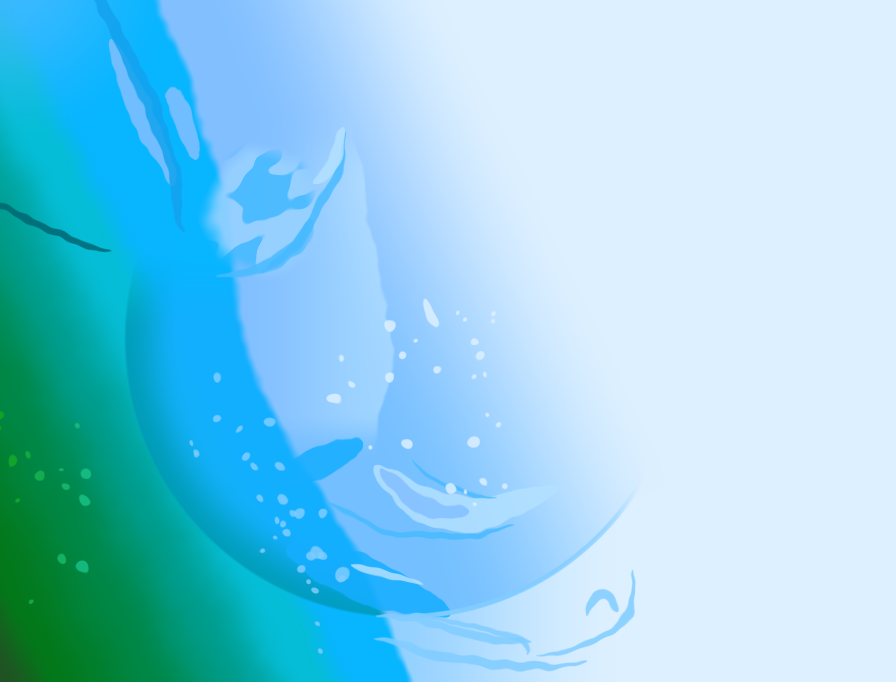
This background is drawn by a Shadertoy shader. Its source:

```glsl
vec2 q;
vec3 col;

vec2 hash2(vec2 p) {
    vec3 h = fract(p.xyx * vec3(.1031, .103, .0973));
    h += dot(h, h.yzx + 33.33);
    return fract((h.xx + h.yz) * h.zy);
}

float gradientNoise(vec2 p) {
    vec2 i = floor(p), f = fract(p), e = vec2(1, 0), u = f * f * (3. - 2. * f);
    float a = dot(hash2(i) * 2. - 1., f);
    float b = dot(hash2(i + e) * 2. - 1., f - e);
    float c = dot(hash2(i + e.yx) * 2. - 1., f - e.yx);
    float d = dot(hash2(i + 1.) * 2. - 1., f - 1.);
    return mix(mix(a, b, u.x), mix(c, d, u.x), u.y);
}

// Smooth step that may run either way
float ramp(float a, float b, float x) {
    float t = clamp((x - a) / (b - a), 0., 1.);
    return t * t * (3. - 2. * t);
}

// Paints a quadratic curve that tapers toward both ends
void ink(vec3 tint, float width, vec2 a, vec2 b, vec2 c) {
    float dist = 9., aa = 1. / iResolution.y;
    vec2 last = a;
    for (float i = 1.; i < 13.; i++) {
        float t = i / 12.;
        vec2 next = mix(mix(a, b, t), mix(b, c, t), t), s = next - last;
        float k = clamp(dot(q - last, s) / dot(s, s), 0., 1.), along = (i - 1. + k) / 12.;
        dist = min(dist, length(q - last - s * k) - width * 2. * sqrt(along * (1. - along)));
        last = next;
    }
    col = mix(col, tint, .85 * ramp(aa, -aa, dist));
}

// Diagonal ramp from dark green to blue
vec3 leafToSky(float t) {
    vec3 c = mix(vec3(.13, .32, .14), vec3(.01, .47, .1), ramp(0., .09, t));
    c = mix(c, vec3(0, .53, .28), ramp(.08, .24, t));
    c = mix(c, vec3(0, .62, .57), ramp(.22, .36, t));
    c = mix(c, vec3(.02, .74, .84), ramp(.34, .45, t));
    return mix(c, vec3(.03, .71, 1), ramp(.47, .53, t));
}

void mainImage(out vec4 fragColor, in vec2 fragCoord) {
    vec2 p = fragCoord / iResolution.y;
    q = p + .014 * vec2(gradientNoise(p * 14.), gradientNoise(p * 14. + 7.3));
    q += .006 * vec2(gradientNoise(p * 45.), gradientNoise(p * 45. + 3.1));
    vec3 pale = vec3(.865, .94, 1), ice = vec3(.7, .88, 1), lavender = vec3(.51, .75, 1);
    vec3 azure = vec3(.08, .68, 1), mist = vec3(.5, .8, 1), sky = vec3(.28, .73, 1);

    // Left bands and the shaded rim of the lens
    float lens = length(p - vec2(.591, .503)) - .407;
    float inside = ramp(.003, -.002, lens);
    col = leafToSky(q.x + .5 * q.y);
    col = mix(col, sky, .8 * ramp(.25, 0., length(p - vec2(.02, 1.03))));
    vec3 rim = mix(vec3(0, .6, .72), azure, ramp(0., -.08, lens));
    col = mix(col, rim, .85 * inside * ramp(.64, .5, p.y));

    // Lavender field, split by a facet and fading to the right
    float edge = .6 - .37 * q.y - .06 * exp(-pow((q.y - .45) / .2, 2.));
    float facet = .575 - .17 * abs(q.y - .49);
    float lit = ramp(.004, -.002, q.x - facet) * ramp(.33, .4, p.y) * ramp(.84, .72, p.y);
    vec3 field = mix(vec3(.45, .75, 1), lavender, ramp(.2, .8, p.y));
    field = mix(field, mix(lavender, vec3(.62, .83, 1), ramp(.35, .56, p.x)), lit);
    float drop = 1. - p.y;
    field = mix(field, pale, ramp(.3 + .38 * drop, .66 + .48 * drop, p.x));
    vec3 under = mix(vec3(.56, .81, 1), pale, ramp(.53, .92, p.x));
    field = mix(field, under, (1. - inside) * ramp(.34, .26, p.y));
    col = mix(col, field, ramp(-.006, .01, q.x - edge));

    // Upper splash with pale flecks
    float pool = ramp(1.1, .75, length((q - vec2(.385, .69)) / vec2(.085, .095)));
    vec2 grain = mat2(.77, -.64, .64, .77) * q * vec2(14, 32);
    float fleck = ramp(-.04, 0., gradientNoise(grain));
    col = mix(col, mix(sky, vec3(.59, .82, 1), fleck), pool * .9);
    ink(sky, .007, vec2(.317, .594), vec2(.46, .59), vec2(.509, .808));
    ink(ice, .01, vec2(.46, .73), vec2(.49, .76), vec2(.505, .815));
    ink(lavender, .017, vec2(.165, .94), vec2(.205, .84), vec2(.257, .72));
    ink(lavender, .016, vec2(.243, .865), vec2(.28, .83), vec2(.283, .77));
    ink(azure * .93, .011, vec2(.13, 1.02), vec2(.23, .88), vec2(.274, .66));
    ink(vec3(0, .4, .45), .006, vec2(-.02, .715), vec2(.07, .65), vec2(.16, .634));

    // Lower splash, crescents and blue stream
    ink(azure, .02, vec2(.41, .3), vec2(.47, .32), vec2(.53, .355));
    ink(azure, .032, vec2(.42, .2), vec2(.53, .15), vec2(.66, .1));
    ink(ice, .026, vec2(.55, .315), vec2(.66, .19), vec2(.81, .29));
    ink(lavender, .013, vec2(.56, .31), vec2(.61, .24), vec2(.69, .25));
    ink(sky, .003, vec2(.608, .324), vec2(.642, .275), vec2(.728, .272));
    ink(sky, .005, vec2(.479, .264), vec2(.6, .187), vec2(.753, .226));
    ink(ice, .006, vec2(.51, .17), vec2(.56, .15), vec2(.62, .15));

    // Lens outline, trailing curls and drips
    float arc = ramp(.005, .002, abs(lens)) * ramp(.55, .65, p.x) * ramp(.3, .22, p.y);
    col = mix(col, mist, arc * ramp(1.15, .7, p.x));
    ink(mist, .006, vec2(.55, .101), vec2(.685, .067), vec2(.78, .058));
    ink(mist, .007, vec2(.55, .067), vec2(.685, .015), vec2(.86, .024));
    ink(mist, .004, vec2(.58, .095), vec2(.79, .08), vec2(.775, .04));
    ink(mist, .005, vec2(.788, .038), vec2(.95, .06), vec2(.925, .161));
    ink(mist, .007, vec2(.86, .1), vec2(.88, .155), vec2(.91, .105));
    ink(pale, .008, vec2(.625, .56), vec2(.63, .54), vec2(.637, .525));

    // Bubbles: a stream, a cloud, then green sparks
    for (int i = 0; i < 70; i++) {
        vec2 h = hash2(vec2(i, 4.7)), k = hash2(vec2(i, 19.3));
        vec2 center = mix(vec2(.29, .42), vec2(.5, .1), h.x) + .12 * (k - .5);
        vec3 tint = i < 30 ? mist : pale;
        if (i >= 30) center = vec2(.45, .25) + .3 * h;
        if (i >= 56) {
            center = vec2(0, .04) + vec2(.13, .36) * h;
            tint = mix(vec3(.08, .65, .1), vec3(.1, .76, .55), h.x);
        }
        float rest = length(q - center) - .003 - .007 * k.x * k.x;
        col = mix(col, tint, .85 * ramp(1., -1., rest * iResolution.y));
    }
    fragColor = vec4(col, 1);
}
```
